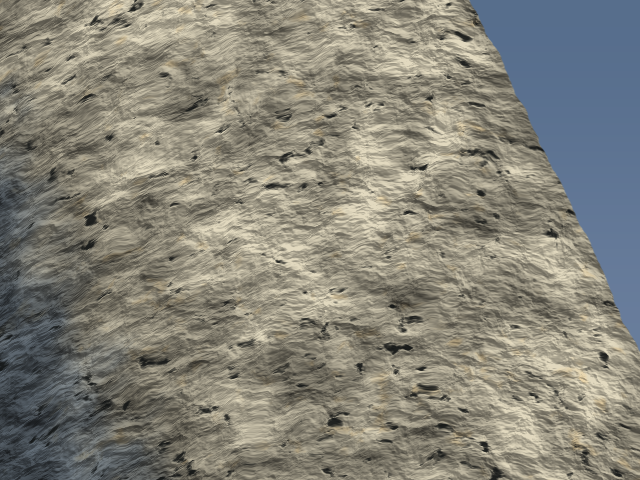
This texture is drawn by a Shadertoy shader. Its source:

```glsl
// A weathered stone column, tilted against a dusk-blue sky.
// Rough noise follows arched strata; its slope toward the light shades the
// relief, while broad soft areas set the lichen, bare stone and cool shadow.

float hash(vec2 p) {
    vec3 q = fract(p.xyx * 0.1031);
    q += dot(q, q.yzx + 33.33);
    return fract((q.x + q.y) * q.z);
}

float noise(vec2 p) {
    vec2 cell = floor(p), f = fract(p);
    f = f * f * (3.0 - 2.0 * f);
    float low = mix(hash(cell), hash(cell + vec2(1, 0)), f.x);
    float high = mix(hash(cell + vec2(0, 1)), hash(cell + vec2(1, 1)), f.x);
    return mix(low, high, f.y);
}

// Each octave turns and stretches less, so that fine detail grows grainy.
float fbm(vec2 p, int octaves) {
    float sum = 0.0, amp = 0.5;
    for (int i = 0; i < octaves; i++) {
        sum += amp * noise(p);
        p = mat2(0.88, 0.47, -0.47, 0.88) * p * vec2(2.25, 1.9) + 17.3;
        amp *= 0.5;
    }
    return sum;
}

// Bends the plane so that horizontal layers arch around the column.
vec2 strata(vec2 p) {
    float across = p.x - 0.75;
    vec2 q = vec2(p.x, p.y + 0.34 * across * across) + 8.0;
    vec2 warp = vec2(fbm(q * 14.0, 3), fbm(q * 14.0 + 31.0, 3)) - 0.44;
    return q + warp * vec2(0.05, 0.03);
}

// Small hollows, gathered in loose clusters.
float pits(vec2 q) {
    float cluster = noise(q * vec2(5.0, 7.0) + 5.0);
    float hollow = fbm(q * vec2(27.0, 50.0) + 60.0, 4);
    return smoothstep(0.63, 0.80, hollow + 0.12 * (cluster - 0.5));
}

float relief(vec2 p) {
    vec2 q = strata(p);
    float ledges = abs(2.0 * fbm(q * vec2(11.0, 23.0), 5) - 0.94);
    float crust = fbm(q * vec2(32.0, 52.0), 4);
    return 0.5 * crust - 0.42 * ledges - 0.10 * pits(q);
}

float blob(vec2 p, vec2 center, vec2 size) {
    vec2 d = (p - center) / size;
    return exp(-dot(d, d));
}

// Broad pale lichen (positive) and olive stone (negative).
float areas(vec2 p) {
    float pale = blob(p, vec2(0.14, 0.78), vec2(0.11, 0.09))
               + blob(p, vec2(0.22, 0.98), vec2(0.20, 0.05))
               + blob(p, vec2(0.90, 0.90), vec2(0.16, 0.13))
               + blob(p, vec2(0.56, 0.52), vec2(0.17, 0.07))
               + blob(p, vec2(0.80, 0.60), vec2(0.13, 0.10))
               + blob(p, vec2(1.06, 0.45), vec2(0.10, 0.05))
               + blob(p, vec2(1.13, 0.17), vec2(0.12, 0.13))
               + blob(p, vec2(0.66, 0.34), vec2(0.12, 0.04));
    float olive = blob(p, vec2(0.45, 0.81), vec2(0.17, 0.07))
                + blob(p, vec2(0.29, 0.45), vec2(0.14, 0.07))
                + blob(p, vec2(0.84, 0.37), vec2(0.14, 0.05))
                + blob(p, vec2(0.68, 0.21), vec2(0.18, 0.09))
                + blob(p, vec2(0.68, 0.03), vec2(0.25, 0.07))
                + blob(p, vec2(1.03, 0.57), vec2(0.09, 0.06))
                + blob(p, vec2(1.08, 0.76), vec2(0.07, 0.09));
    return pale - olive;
}

vec3 stone(vec2 p) {
    vec2 q = strata(p);
    vec2 toLight = normalize(vec2(0.5, 1.0)) * 0.003;
    float slope = (relief(p) - relief(p + toLight)) / 0.003;
    float broad = areas(p + 0.12 * (vec2(fbm(p * 11.0, 3), fbm(p * 11.0 + 9.0, 3)) - 0.44));

    // The left flank turns away from the light, mostly near the foot.
    float turn = p.x + 0.42 * p.y + 0.26 * (fbm(q * vec2(11.0, 17.0), 4) - 0.47);
    float lit = smoothstep(0.0, 0.62, turn);

    // Lichen mottling over the broad areas, then relief and grain.
    float mottle = fbm(q * vec2(13.0, 22.0) + 90.0, 5) - 0.48;
    float rough = 0.85 + 0.25 * broad + 0.5 * (1.0 - lit);
    float tone = 0.575 + 0.10 * broad + 0.55 * mottle;
    tone += 0.21 * tanh(0.055 * slope * rough);
    tone += 0.06 * (noise(q * vec2(150.0, 190.0)) - 0.5);
    tone = clamp(tone * mix(0.42, 1.0, lit), 0.07, 0.86);

    vec3 warm = vec3(1.03, 0.99, 0.87);
    vec3 color = tone * mix(vec3(0.88, 0.98, 1.07), warm, smoothstep(0.05, 0.75, lit));

    // Faint ochre stains and black hollows.
    float ochre = smoothstep(0.60, 0.85, fbm(q * vec2(24.0, 36.0) + 140.0, 4));
    color = mix(color, color * vec3(1.04, 0.98, 0.88), ochre);
    return mix(color, vec3(0.07, 0.08, 0.08), 0.9 * pits(q));
}

void mainImage(out vec4 fragColor, in vec2 fragCoord) {
    vec2 p = fragCoord / iResolution.y;
    float pixel = 1.0 / iResolution.y;

    // Sloping silhouette with a chipped rim.
    float rim = 0.981 + 0.47 * (1.0 - p.y) + 0.03 * p.y * (1.0 - p.y);
    rim += 0.018 * (fbm(vec2(p.y * 26.0, 3.0), 4) - 0.48);
    float inside = (rim - p.x) * 0.9;

    vec3 sky = mix(vec3(0.41, 0.49, 0.61), vec3(0.34, 0.43, 0.55),
                   smoothstep(0.25, 1.0, p.y));
    vec3 rock = stone(p) * mix(0.86, 1.0, smoothstep(0.0, 0.05, inside));
    fragColor = vec4(mix(sky, rock, smoothstep(-pixel, pixel, inside)), 1.0);
}
```
